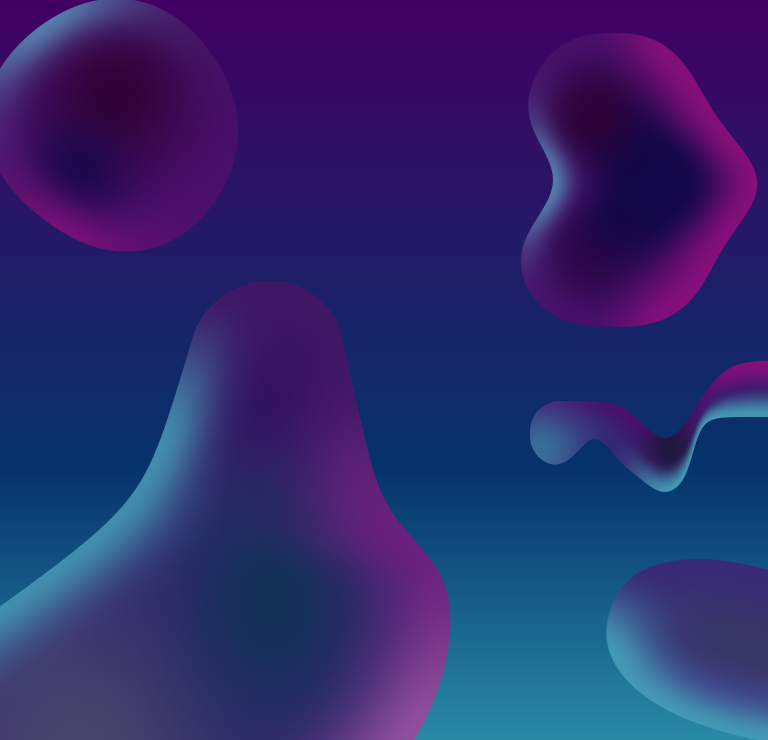
Give the GLSL for this background, as a WebGL 1 fragment shader.

```glsl
precision highp float;
// Glossy fluid blobs with glowing rims floating over a violet-to-teal gradient.

uniform vec2 u_resolution;

#define CANVAS vec2(7.68, 7.40)
#define VIOLET vec3(0.255, 0.0, 0.385)
#define NAVY vec3(0.02, 0.20, 0.42)
#define TEAL vec3(0.16, 0.54, 0.65)
#define PURPLE vec3(0.28, 0.06, 0.42)
#define INDIGO vec3(0.21, 0.13, 0.44)
#define MAROON vec3(0.19, 0.0, 0.20)
#define MIDNIGHT vec3(0.06, 0.03, 0.28)
#define MAGENTA vec3(0.52, 0.06, 0.48)
#define SKY vec3(0.33, 0.50, 0.68)
#define AQUA vec3(0.26, 0.60, 0.71)

float bell(float x, float width) { return exp(-x * x / (width * width)); }
float glow(vec2 p, vec2 centre, float radius) { return bell(length(p - centre), radius); }
float sigmoid(float x) { return 1.0 / (1.0 + exp(-x)); }

// Depth inside a superellipse, positive within
float superellipse(vec2 p, vec2 radii, float power) {
  vec2 q = pow(abs(p / radii), vec2(power));
  return (1.0 - pow(q.x + q.y, 1.0 / power)) * min(radii.x, radii.y);
}

// Intersection of two depths with a rounded corner
float roundedCorner(float a, float b, float radius) {
  return min(radius, min(a, b)) * step(radius, min(a, b))
    + (radius - length(max(radius - vec2(a, b), 0.0))) * (1.0 - step(radius, min(a, b)));
}

// Left and right sides of the hill at height y
vec2 hillSides(float y) {
  float flare = 0.275 * log(1.0 + exp((y - 5.05) / 0.25));
  float sag = max(y - 5.6, 0.0);
  return vec2(1.86 - 0.3 * (y - 3.6) - flare,
    3.56 + 0.22 * (y - 4.0) + 0.55 * sigmoid((y - 5.4) / 0.21) - 0.22 * sag * sag);
}

// Upper and lower sides of the ribbon at x
vec2 ribbonSides(float x) {
  return vec2(4.01 + 0.39 * bell(x - 6.67, 0.33) - 0.41 * sigmoid((x - 7.08) / 0.14),
    4.66 - 0.27 * bell(x - 5.95, 0.22) + 0.26 * bell(x - 6.65, 0.3)
    - 0.49 * sigmoid((x - 6.93) / 0.045));
}

// Depth from each of two sides, corrected for their slope
vec2 sideDepth(float x, vec2 sides, vec2 nextSides) {
  vec2 slope = (nextSides - sides) / 0.01;
  return vec2(x - sides.x, sides.y - x) / sqrt(1.0 + slope * slope);
}

vec3 paint(vec3 under, vec3 shade, float depth) {
  float pixel = CANVAS.y / u_resolution.y;
  return mix(under, shade, smoothstep(-0.7 * pixel, 0.7 * pixel, depth));
}

vec3 background(float y) {
  vec3 c = mix(VIOLET, NAVY, clamp(y / 4.7, 0.0, 1.0));
  return mix(c, TEAL, clamp((y - 4.7) / 2.7, 0.0, 1.0));
}

vec3 roundBlob(vec3 under, vec2 p) {
  vec2 q = p - vec2(1.2, 1.25);
  float a = atan(q.y, q.x);
  float radius = 1.245 - 0.06 * cos(a) + 0.03 * sin(2.0 * a)
    - 0.025 * cos(3.0 * a) + 0.02 * cos(4.0 * a);
  float depth = radius - length(q);
  vec3 c = mix(PURPLE, MAROON, 0.95 * glow(p, vec2(1.15, 0.95), 0.75));
  c = mix(c, MIDNIGHT, 0.8 * glow(p, vec2(0.75, 1.75), 0.5));
  c = mix(c, MAGENTA, 0.8 * bell(depth, 0.35) * glow(p, vec2(0.65, 2.4), 0.9));
  c = mix(c, SKY, bell(depth, 0.3) * glow(p, vec2(0.4, 0.15), 0.95));
  return paint(under, c, depth);
}

vec3 beanBlob(vec3 under, vec2 p) {
  vec2 q = p - vec2(6.13 + 0.42 * bell(p.y - 1.82, 0.55), 1.8);
  float depth = superellipse(q, vec2(1.02 + 0.06 * q.y, 1.47), 2.6);
  vec3 c = mix(PURPLE, MAGENTA, smoothstep(-0.1, 0.7, q.x + 0.1 * abs(q.y)));
  c = mix(c, MIDNIGHT, 0.95 * smoothstep(0.0, 0.75, depth));
  c = mix(c, MAROON, 0.85 * glow(p, vec2(5.92, 1.15), 0.45));
  c = mix(c, MAROON, 0.4 * glow(p, vec2(5.85, 2.6), 0.45));
  c = mix(c, SKY, bell(depth, 0.2) * glow(p, vec2(5.4, 1.85), 0.65));
  return paint(under, c, depth);
}

vec3 hill(vec3 under, vec2 p) {
  vec2 side = sideDepth(p.x, hillSides(p.y), hillSides(p.y + 0.01));
  float depth = roundedCorner(min(side.x, side.y), p.y - 2.81, 0.55);
  vec3 c = mix(vec3(0.25, 0.09, 0.40), vec3(0.19, 0.05, 0.37), glow(p, vec2(2.75, 4.2), 0.8));
  c = mix(c, INDIGO, smoothstep(4.0, 5.5, p.y));
  c = mix(c, vec3(0.28, 0.27, 0.42), glow(p, vec2(0.8, 7.5), 1.5));
  c = mix(c, vec3(0.07, 0.19, 0.34), glow(p * vec2(1.0, 0.75), vec2(2.75, 4.5), 1.0));
  vec3 plum = mix(vec3(0.42, 0.13, 0.49), vec3(0.56, 0.31, 0.61), smoothstep(5.5, 7.4, p.y));
  c = mix(c, plum, bell(side.y, 0.7) * smoothstep(3.2, 5.4, p.y));
  c = mix(c, AQUA, 0.9 * bell(side.x, 0.42) * smoothstep(2.8, 4.5, p.y));
  return paint(under, c, depth);
}

vec3 ribbon(vec3 under, vec2 p) {
  vec2 sides = ribbonSides(p.x);
  vec2 side = sideDepth(p.y, sides, ribbonSides(p.x + 0.01));
  float depth = roundedCorner(min(side.x, side.y), p.x - 5.3, 0.3);
  float across = (p.y - sides.x) / (sides.y - sides.x);
  vec3 c = mix(PURPLE, INDIGO, smoothstep(0.0, 0.7, across));
  c = mix(c, vec3(0.12, 0.09, 0.24), glow(p, vec2(6.7, 4.48), 0.25));
  c = mix(c, MAGENTA, (1.0 - smoothstep(0.0, 0.6, across)) * smoothstep(6.9, 7.4, p.x));
  c = mix(c, AQUA, smoothstep(0.45, 1.0, across) * smoothstep(6.1, 6.7, p.x));
  c = mix(c, vec3(0.22, 0.43, 0.60), glow(p, vec2(5.4, 4.5), 0.45));
  return paint(under, c, depth);
}

vec3 cornerBlob(vec3 under, vec2 p) {
  vec2 q = mat2(0.963, -0.27, 0.27, 0.963) * (p - vec2(7.5, 6.52));
  float depth = superellipse(q, vec2(1.46, 0.84), 2.3);
  vec3 c = mix(vec3(0.22, 0.17, 0.45), vec3(0.22, 0.21, 0.40), smoothstep(0.1, 0.7, depth));
  c = mix(c, vec3(0.25, 0.25, 0.53), smoothstep(0.0, 0.6, q.y));
  c = mix(c, AQUA, bell(depth, 0.3) * smoothstep(-0.5, 0.4, q.y));
  return paint(under, c, depth);
}

void main() {
  vec2 uv = gl_FragCoord.xy / u_resolution;
  vec2 p = vec2(uv.x, 1.0 - uv.y) * CANVAS; // y runs downward from the top
  vec3 color = background(p.y);
  color = roundBlob(color, p);
  color = beanBlob(color, p);
  color = hill(color, p);
  color = ribbon(color, p);
  color = cornerBlob(color, p);
  gl_FragColor = vec4(color, 1.0);
}
```
